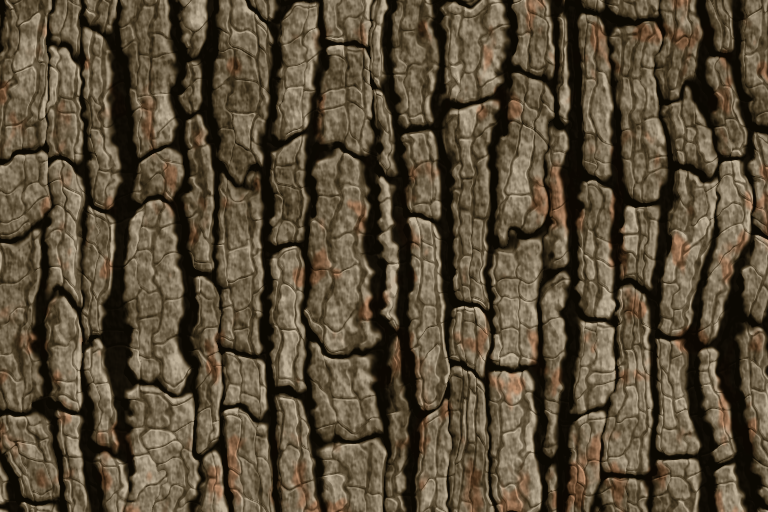
This texture is drawn by a Shadertoy shader. Its source:

```glsl
// Rugged tree bark: tall weathered plates split by deep, dark vertical fissures.

struct Plate { float edge; float id; };
struct Bark { float height; float grain; Plate plate; Plate flake; };

float hash(vec2 p) {
    vec3 q = fract(p.xyx * vec3(0.1031, 0.1030, 0.0973));
    q += dot(q, q.yzx + 33.33);
    return fract((q.x + q.y) * q.z);
}

float noise(vec2 p) {
    vec2 i = floor(p), f = fract(p);
    f = f * f * (3.0 - 2.0 * f);
    return mix(mix(hash(i), hash(i + vec2(1, 0)), f.x),
               mix(hash(i + vec2(0, 1)), hash(i + vec2(1, 1)), f.x), f.y);
}

float fbm(vec2 p, int octaves) {
    float sum = 0.0, weight = 0.5, total = 0.0;
    for (int i = 0; i < octaves; i++) {
        sum += weight * noise(p);
        total += weight;
        weight *= 0.55;
        p = mat2(1.7, 0.9, -0.9, 1.7) * p + 17.3;
    }
    return sum / total;
}

// Uneven 1D division: lower bound, upper bound and index of the interval at x
float bound(float i, float seed) {
    return i + 0.65 * (hash(vec2(i, seed)) - 0.5);
}

vec3 split(float x, float seed) {
    float i = floor(x);
    if (x < bound(i, seed)) i -= 1.0;
    else if (x >= bound(i + 1.0, seed)) i += 1.0;
    return vec3(bound(i, seed), bound(i + 1.0, seed), i);
}

float fissure(float index, float along, float seed) {
    return 1.55 * noise(vec2(index * 5.37 + seed, along)) - 0.42;
}

// Rounded plates in columns, with fissures of varying width between them
Plate plateAt(vec2 p, vec2 count, float gap, float corner, float seed) {
    vec2 q = p * count;
    vec3 col = split(q.x, seed);
    q.y += 7.0 * hash(vec2(col.z, seed + 4.0));
    vec3 row = split(q.y, seed + col.z * 3.1);
    float left = (q.x - col.x) / count.x - gap * fissure(col.z, q.y, seed);
    float right = (col.y - q.x) / count.x - gap * fissure(col.z + 1.0, q.y - 7.0 * hash(vec2(col.z, seed + 4.0))
                + 7.0 * hash(vec2(col.z + 1.0, seed + 4.0)), seed);
    float cutGap = 0.3 * gap * fissure(row.z, q.x * 2.0, seed + 9.0);
    float cut = min(q.y - row.x, row.y - q.y) / count.y - cutGap;
    vec2 inset = max(corner - vec2(min(left, right), cut), 0.0);
    return Plate(corner - length(inset), hash(vec2(col.z + seed, row.z)));
}

// Bends straight seams into wandering, ragged ones
vec2 warp(vec2 p) {
    vec2 broad = vec2(noise(p * vec2(5.0, 3.2)), noise(p * vec2(9.0, 4.0) + 31.0)) - 0.5;
    vec2 medium = vec2(noise(p * vec2(20.0, 15.0) + 5.0), noise(p * vec2(26.0, 18.0) + 57.0)) - 0.5;
    vec2 ragged = vec2(noise(p * 62.0 + 11.0), noise(p * 62.0 + 83.0)) - 0.5;
    return p + broad * vec2(0.075, 0.11) + medium * vec2(0.021, 0.035) + ragged * 0.010;
}

Bark barkAt(vec2 p) {
    vec2 q = warp(p);
    Plate plate = plateAt(q, vec2(11.5, 3.7), 0.0125, 0.024, 3.0);
    Plate flake = plateAt(q + 0.3 * (q - p).yx, vec2(29.0, 15.0), 0.004, 0.007, 21.0);
    float grain = fbm(p * vec2(72.0, 44.0), 3);
    float ridge = 1.0 - abs(2.0 * noise(q * vec2(48.0, 20.0) + 7.0) - 1.0);
    float height = 0.026 * smoothstep(-0.003, 0.012, plate.edge)
                 + 0.005 * smoothstep(0.0, 0.022, plate.edge)
                 + (0.002 + 0.004 * flake.id) * smoothstep(-0.001, 0.004, flake.edge)
                 + 0.012 * grain + 0.004 * ridge;
    return Bark(height, grain, plate, flake);
}

// Fraction of light blocked by higher bark towards the light
float castShadow(vec2 p, vec2 toLight, float height) {
    float blocked = 0.0;
    for (int i = 1; i <= 3; i++) {
        float reach = 0.006 * float(i);
        blocked = max(blocked, barkAt(p + toLight * reach).height - height - 0.7 * reach);
    }
    return smoothstep(0.0, 0.012, blocked);
}

// Warm grey-brown whose saturation fades in the deepest shade
vec3 barkColor(float tone) {
    float warmth = smoothstep(-0.1, 0.35, tone);
    return vec3(tone) - warmth * vec3(0.0, 0.055, 0.146);
}

void mainImage(out vec4 fragColor, in vec2 fragCoord) {
    vec2 p = fragCoord / iResolution.y;
    vec2 toLight = normalize(vec2(0.55, 0.83));
    float stepSize = 0.0025;
    Bark bark = barkAt(p);

    // Relief lighting
    float slope = (barkAt(p + toLight * stepSize).height
                 - barkAt(p - toLight * stepSize).height) / (2.0 * stepSize);
    float shadow = castShadow(p, toLight, bark.height);

    // Surface tone: plates, flakes, weather stains and grain
    float stain = fbm(p * vec2(13.0, 8.0) + 40.0, 4);
    float speck = fbm(p * vec2(150.0, 120.0) + 9.0, 2);
    float pale = smoothstep(0.88, 0.95, bark.flake.id) * smoothstep(0.0, 0.004, bark.flake.edge);
    float tone = 0.475 + 0.09 * (bark.plate.id - 0.5) + 0.08 * (bark.flake.id - 0.5)
               + 0.26 * (stain - 0.5) + 0.22 * (bark.grain - 0.5) + 0.20 * (speck - 0.5)
               + 0.07 * pale - 0.23 * slope / (0.7 + abs(slope));

    // Fissures and cast shade
    tone *= mix(0.62, 1.0, smoothstep(-0.001, 0.003, bark.flake.edge));
    tone *= mix(0.12, 1.0, smoothstep(-0.002, 0.008, bark.plate.edge));
    tone *= 1.0 - 0.72 * shadow;
    vec3 color = barkColor(clamp(tone, 0.045, 0.74));

    // Rusty patches of freshly exposed bark
    float rust = smoothstep(0.62, 0.78, fbm(p * vec2(24.0, 15.0) + 71.0, 3));
    color *= mix(vec3(1.0), vec3(1.02, 0.84, 0.74), rust);
    fragColor = vec4(max(color, 0.0), 1.0);
}
```
